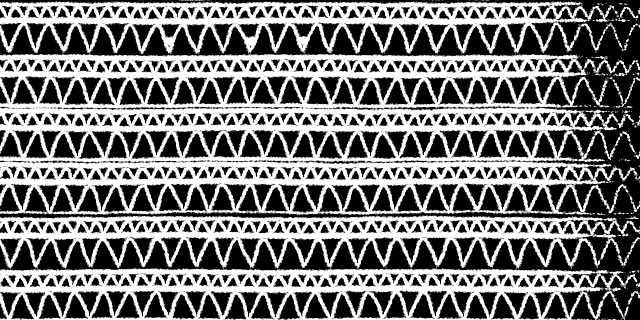
Give the GLSL for this pattern, as a Shadertoy shader.

```glsl
const float PI = 3.14159265;

// Layout: heights are fractions of one row, measured downward
const float ROW_PITCH = 0.1675;      // of canvas height
const float FIRST_ROW = 0.0026;
const vec2  TOP_RAIL  = vec2(0.062, 0.050);   // centre, half width
const vec2  MID_RAIL  = vec2(0.376, 0.057);
const vec2  BASE_RAIL = vec2(0.968, 0.045);
const vec2  SMALL_SPAN = vec2(0.125, 0.325);  // crest, trough
const vec2  BIG_SPAN   = vec2(0.445, 0.925);
const float SMALL_PERIOD = 0.285;
const float BIG_PERIOD   = 0.498;
const float SMALL_STROKE = 0.037;    // half widths
const float BIG_STROKE   = 0.033;
const float THIN_GAP  = 0.011;
const float THICK_GAP = 0.036;

// Wear
const float EDGE_CELLS = 19.0;
const float EDGE_ROUGHNESS = 0.030;
const float FADE_START = 0.83;
const float SOFTNESS = 0.017;
const vec3 PAPER = vec3(0.0);
const vec3 INK   = vec3(1.0);

float hash(vec2 p) {
    return fract(sin(dot(p, vec2(127.1, 311.7))) * 43758.5);
}

// Distance to the nearest jittered cell point
float cellular(vec2 p) {
    vec2 cell = floor(p);
    float nearest = 2.0;
    for (int j = -1; j <= 1; j++)
    for (int i = -1; i <= 1; i++) {
        vec2 c = cell + vec2(i, j);
        vec2 point = c + vec2(hash(c), hash(c + 17.3));
        nearest = min(nearest, distance(p, point));
    }
    return nearest;
}

// Rounded crests at integers, tighter troughs between
float arch(float t) {
    float c = cos(PI * t);
    return mix(c * c, abs(c), 0.5);
}

float waveDistance(vec2 p, float period, vec2 span, float phase) {
    const float e = 0.02;
    float t = p.x / period - phase;
    float y = mix(span.y, span.x, arch(t));
    float slope = (arch(t + e) - arch(t - e)) * (span.y - span.x) / (2.0 * e * period);
    return abs(p.y - y) / sqrt(1.0 + slope * slope);
}

float railDistance(float v, vec2 rail) {
    return abs(v - rail.x) - rail.y;
}

// A few troughs of the first row are clogged with ink
float blotDistance(vec2 p, float phase) {
    float t = p.x / BIG_PERIOD - phase;
    float n = floor(t) + 1.0;
    if (n < 5.0 || n > 12.0 || mod(n * n, 5.0) != 1.0) return 1.0;
    vec2 q = abs(vec2((fract(t) - 0.5) * BIG_PERIOD, p.y - 0.75));
    return max(q.x - 0.10, q.y - 0.08);
}

void mainImage(out vec4 fragColor, in vec2 fragCoord) {
    vec2 canvas = fragCoord / iResolution.xy;
    vec2 p = vec2(fragCoord.x, iResolution.y - fragCoord.y) / iResolution.y;
    p = (p - vec2(0.0, FIRST_ROW)) / ROW_PITCH;

    // Hand-drawn wobble
    vec2 q = p;
    q.x += 0.014 * sin(p.y * 9.0 + p.x * 2.3) + 0.010 * sin(p.x * 7.1 + p.y * 3.0);
    q.y += 0.010 * sin(p.x * 1.3 + p.y * 0.8) + 0.005 * sin(p.x * 6.7 - p.y * 2.0);

    float row = floor(q.y);
    vec2 cell = vec2(q.x, q.y - row);
    float middleRow = step(abs(row - 2.5), 0.6);
    float phase = 0.85 - 0.5 * middleRow + 0.08 * (hash(vec2(row, 4.0)) - 0.5) * sign(row);

    // Patchy loss of ink towards the right, sooner near the top
    float patches = cellular(p * vec2(3.0, 6.0));
    float fade = smoothstep(FADE_START, 1.06, canvas.x + 0.05 * canvas.y * canvas.y);
    float railWear = fade * (0.03 + 0.12 * patches);
    float strokeWear = fade * 0.026;

    // Rails; every fourth row lacks its base
    float rails = min(railDistance(cell.y, TOP_RAIL), railDistance(cell.y, MID_RAIL));
    if (mod(row, 4.0) != 0.0) rails = min(rails, railDistance(cell.y, BASE_RAIL));

    // Waves
    float smallWave = waveDistance(cell, SMALL_PERIOD, SMALL_SPAN, hash(vec2(row, 9.0)));
    float bigWave = waveDistance(cell, BIG_PERIOD, BIG_SPAN, phase);
    float waves = min(smallWave - SMALL_STROKE, bigWave - BIG_STROKE);
    float d = min(rails + railWear, waves + strokeWear);
    if (row == 0.0) d = min(d, blotDistance(cell, phase));

    // Dark gap between rows, broken on the left and wider on the right
    float boundary = floor(q.y + 0.5);
    float gap = mod(boundary, 4.0) == 0.0 ? THICK_GAP : THIN_GAP * (0.3 + 1.2 * canvas.x);
    gap += 0.007 * sin(p.x * 1.3 + boundary * 2.0) + 0.005 * sin(p.x * 4.7 + boundary);
    d = max(d, gap - abs(q.y - boundary));

    // Ragged print edge
    float rough = cellular(p * EDGE_CELLS) - 0.48;
    d += EDGE_ROUGHNESS * rough * (1.0 + 0.8 * fade);

    float blur = max(SOFTNESS, 0.7 / (iResolution.y * ROW_PITCH));
    fragColor = vec4(mix(INK, PAPER, smoothstep(-blur, blur, d)), 1.0);
}
```
